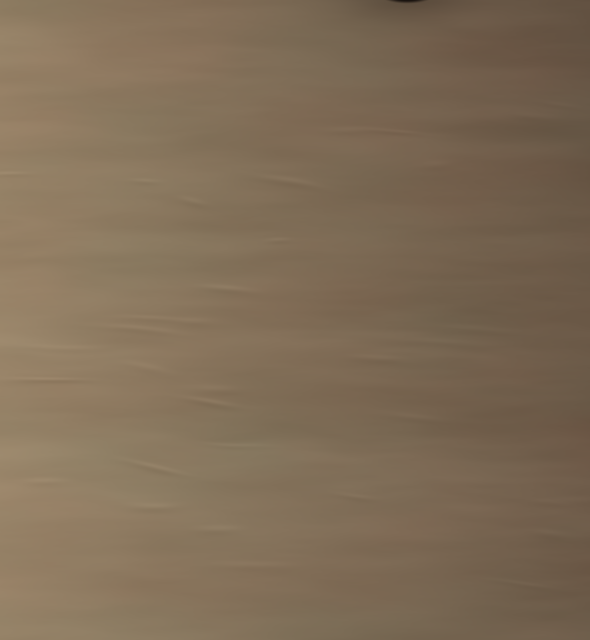
Write a Shadertoy shader that draws this texture.

```glsl
// Softly lit, slightly blurred pale brown wood with faint horizontal grain.

const vec3 LIT_WOOD = vec3(0.588, 0.512, 0.405);
const vec3 SHADED_WOOD = vec3(0.408, 0.340, 0.272);
const vec3 KNOT_BROWN = vec3(0.10, 0.075, 0.06);
const vec3 ROSY_TINT = vec3(0.014, -0.006, -0.004);
const int FLECK_COUNT = 34;

// Sine-free hash of a 2D point, 0 to 1
float hash(vec2 p) {
    vec3 q = fract(vec3(p.xyx) * 0.1031);
    q += dot(q, q.yzx + 33.33);
    return fract((q.x + q.y) * q.z);
}

// Smooth value noise, -1 to 1
float noise(vec2 p) {
    vec2 cell = floor(p);
    vec2 f = fract(p);
    f = f * f * f * (f * (f * 6.0 - 15.0) + 10.0);
    float low = mix(hash(cell), hash(cell + vec2(1.0, 0.0)), f.x);
    float high = mix(hash(cell + vec2(0.0, 1.0)), hash(cell + 1.0), f.x);
    return 2.0 * mix(low, high, f.y) - 1.0;
}

float fbm(vec2 p) {
    float sum = 0.0;
    float amplitude = 0.5;
    for (int i = 0; i < 4; i++) {
        sum += amplitude * noise(p);
        p = mat2(1.94, 0.12, -0.12, 1.94) * p + 17.3;
        amplitude *= 0.5;
    }
    return sum;
}

// Broad bands, medium streaks and fine fibres, all running sideways
float grain(vec2 p) {
    float bands = fbm(vec2(1.6, 11.0) * p + 40.0);
    float streaks = fbm(vec2(5.0, 34.0) * p + 80.0);
    float fibres = noise(vec2(16.0, 115.0) * p + 120.0);
    float patches = smoothstep(-0.5, 0.6, noise(vec2(3.0, 8.0) * p + 160.0));
    return 0.025 * bands + 0.021 * streaks + 0.004 * fibres * patches;
}

// One pale sliver with a dim edge beneath it
float fleck(vec2 p, vec2 halfSize, float slope) {
    p.y -= slope * p.x;
    vec2 q = p / halfSize;
    float taper = exp(-q.x * q.x);
    float ridge = exp(-q.y * q.y);
    float shade = exp(-(q.y + 1.9) * (q.y + 1.9) * 0.6);
    return taper * (ridge - 0.65 * shade);
}

// Scattered flecks, strongest on the lit side
float flecks(vec2 p, float aspect) {
    float sum = 0.0;
    for (int i = 0; i < FLECK_COUNT; i++) {
        float id = float(i) + 1.0;
        vec2 dice = vec2(hash(vec2(id, 3.7)), hash(vec2(id, 9.1)));
        vec2 center = vec2(dice.x * aspect, 0.06 + 0.80 * dice.y);
        float size = hash(vec2(id, 15.3));
        vec2 halfSize = vec2(mix(0.018, 0.065, size), mix(0.0025, 0.005, hash(vec2(id, 21.9))));
        float slope = mix(-0.2, 0.05, hash(vec2(id, 27.5)));
        float strength = mix(0.040, 0.012, dice.x) * mix(0.5, 1.1, hash(vec2(id, 33.1)));
        sum += strength * fleck(p - center, halfSize, slope);
    }
    return sum;
}

// Light falling off to the right and towards the top, 0 to 1
float shadeAmount(vec2 uv) {
    float topShade = smoothstep(0.60, 1.05, uv.y);
    float bottomShade = smoothstep(0.3, 0.0, uv.y);
    return uv.x * 0.94 + 0.17 * topShade * (0.4 + uv.x) + 0.05 * bottomShade * (1.0 - uv.x);
}

void mainImage(out vec4 fragColor, in vec2 fragCoord) {
    vec2 uv = fragCoord / iResolution.xy;
    float aspect = iResolution.x / iResolution.y;
    vec2 p = fragCoord / iResolution.y;

    // Gentle wandering of the fibres
    vec2 warp = vec2(noise(p * vec2(6.0, 14.0)), noise(p * vec2(9.0, 18.0) + 50.0));
    vec2 warped = p + warp * vec2(0.012, 0.0045);

    // Light, grain and flecks
    vec3 color = mix(LIT_WOOD, SHADED_WOOD, shadeAmount(uv));
    float relief = grain(warped) + flecks(warped, aspect);
    color += relief * vec3(1.05, 1.0, 0.92);
    color += ROSY_TINT * fbm(vec2(4.0, 10.0) * p + 200.0);

    // Dark knot cut off by the top edge, with a soft shadow
    vec2 knot = (p - vec2(0.69 * aspect, 1.006)) / vec2(0.034, 0.010);
    float shadow = exp(-dot(knot, knot) * 0.10);
    color *= 1.0 - 0.20 * shadow;
    color = mix(color, KNOT_BROWN, 1.0 - smoothstep(0.65, 1.25, length(knot)));

    fragColor = vec4(clamp(color, 0.0, 1.0), 1.0);
}
```
